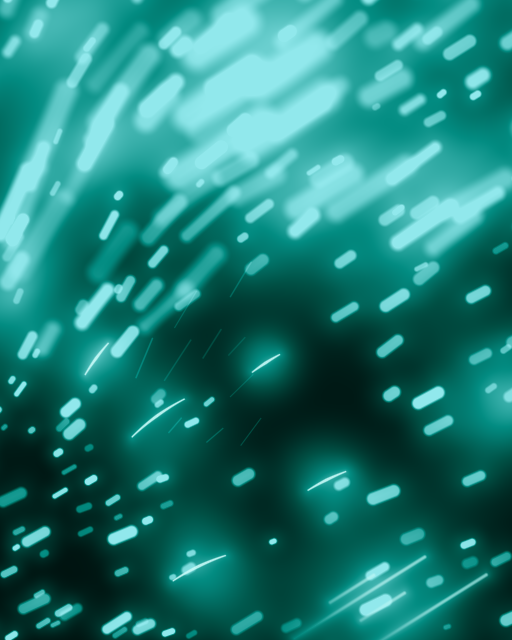
Reproduce this background procedurally as a Shadertoy shader.

```glsl
// Teal bokeh light streaks sweeping over a dark, glowing haze.

const vec3 DEEP = vec3(0.0, 0.035, 0.028);
const vec3 SEA = vec3(0.0, 0.315, 0.27);
const vec3 TEAL = vec3(0.01, 0.55, 0.51);
const vec3 CYAN = vec3(0.57, 0.91, 0.925);
const vec3 CORE = vec3(0.78, 0.98, 0.97);
const float SEA_LEVEL = 0.33, TEAL_LEVEL = 0.58, CYAN_LEVEL = 0.92;
const float AMBIENT = 0.045;
const float UPPER_HAZE = 0.33;
const float HALO_GAIN = 0.28;
const int LARGE = 0, MEDIUM = 1, SMALL = 2, FILAMENT = 3;

// Haze sources: centre, radius, strength. Those from FIRST_SPARK on hold a thin spark.
const int GLOW_COUNT = 11;
const int FIRST_SPARK = 6;
const vec4 GLOWS[GLOW_COUNT] = vec4[GLOW_COUNT](
    vec4(0.38, 0.86, 0.20, 0.58), vec4(0.09, 0.87, 0.16, 0.42),
    vec4(0.02, 0.52, 0.13, 0.60), vec4(0.61, 0.72, 0.19, 0.52),
    vec4(0.79, 0.40, 0.12, 0.58), vec4(0.60, 0.06, 0.14, 0.50),
    vec4(0.31, 0.115, 0.09, 0.60), vec4(0.51, 0.25, 0.065, 0.52),
    vec4(0.415, 0.433, 0.05, 0.55), vec4(0.245, 0.35, 0.10, 0.42),
    vec4(0.15, 0.44, 0.06, 0.45));

vec3 hash3(vec2 p) {
    vec3 q = fract(p.xyx * vec3(0.1031, 0.1030, 0.0973));
    q += dot(q, q.yxz + 33.33);
    return fract((q.xxy + q.yzz) * q.zyx);
}

float gradientNoise(vec2 p) {
    vec2 i = floor(p), f = fract(p), u = f * f * (3.0 - 2.0 * f);
    vec4 n;
    for (int k = 0; k < 4; k++) {
        vec2 corner = vec2(k & 1, k >> 1);
        float a = 6.2832 * hash3(i + corner + 50.0).x;
        n[k] = dot(vec2(cos(a), sin(a)), f - corner);
    }
    return mix(mix(n.x, n.y, u.x), mix(n.z, n.w, u.x), u.y);
}

vec2 rotate(vec2 p, float a) {
    return vec2(cos(a) * p.x + sin(a) * p.y, cos(a) * p.y - sin(a) * p.x);
}

float screen(float a, float b) { return a + (1.0 - a) * b; }

// Distance to a segment along x.
float segment(vec2 q, float halfLength) {
    return length(vec2(max(abs(q.x) - halfLength, 0.0), q.y));
}

float disc(float d, float radius, float soft) {
    soft = max(soft, 0.7 / iResolution.y);
    return 1.0 - smoothstep(radius - soft, radius + soft, d);
}

// Streak direction: steep at left, shallow at right and below.
float flowAngle(vec2 c) {
    float upperAngle = mix(1.12, 0.6, smoothstep(0.05, 0.42, c.x));
    return mix(0.45, upperAngle, smoothstep(0.2, 0.52, c.y));
}

// Chance that a streak of the given kind exists at c.
float coverage(vec2 c, int kind) {
    float left = 1.0 - smoothstep(0.08, 0.4, c.x);
    vec2 h = c - vec2(0.46, 0.34);
    float hole = exp(-dot(h, h) / 0.022);
    if (kind == LARGE) return 0.85 * smoothstep(0.48, 0.68, c.y + 0.2 * left);
    if (kind == MEDIUM) return (0.4 + 0.2 * smoothstep(0.5, 0.7, c.x)) * (1.0 - 0.8 * hole);
    if (kind == SMALL) return 0.06 + 0.5 * left * (1.0 - smoothstep(0.38, 0.5, c.y));
    vec2 f = c - vec2(0.29, 0.42);
    return 0.8 * exp(-dot(f, f) / 0.014);
}

// Jittered grid of capsules; size holds the largest half length and radius.
float streaks(vec2 p, float cell, vec2 size, float soft, float gain, int kind, float seed) {
    float light = 0.0, reach = 1.15 * cell - size.x;
    float tilt = kind == FILAMENT ? 0.3 : 0.0;
    for (int j = -1; j <= 1; j++)
    for (int i = -1; i <= 1; i++) {
        vec2 id = floor(p / cell) + vec2(i, j);
        vec3 a = hash3(id + seed), b = hash3(id + seed + 71.7);
        vec2 c = (id + 0.15 + 0.7 * a.xy) * cell;
        if (a.z > coverage(c, kind)) continue;
        vec2 q = rotate(p - c, flowAngle(c) + tilt + 0.26 * (b.z - 0.5));
        float d = segment(q, size.x * mix(0.12, 1.0, b.x));
        float radius = size.y * mix(0.6, 1.0, b.y);
        float halo = max(0.0, 1.0 - d / reach);
        float power = gain * mix(0.42, 1.0, fract(b.x * 7.3 + b.z));
        light = screen(light, power * disc(d, radius, soft));
        light = screen(light, power * HALO_GAIN * halo * halo * min(1.0, radius / 0.006));
    }
    return light;
}

void mainImage(out vec4 fragColor, in vec2 fragCoord) {
    vec2 p = fragCoord / iResolution.y;

    // Haze and thin sparks
    float level = AMBIENT + UPPER_HAZE * smoothstep(0.42, 0.8, p.y);
    float spark = 0.0;
    for (int i = 0; i < GLOW_COUNT; i++) {
        vec4 g = GLOWS[i];
        vec2 v = p - g.xy;
        level = screen(level, g.w * exp(-dot(v, v) / (g.z * g.z)));
        if (i < FIRST_SPARK) continue;
        vec2 q = rotate(v, flowAngle(g.xy));
        q.y += 1.5 * q.x * q.x;
        float along = abs(q.x) / (0.5 * g.z), d = segment(q, 0.5 * g.z);
        spark += disc(d, 0.0022 - 0.0012 * min(along, 1.0), 0.0015);
        level = screen(level, 0.4 * exp(-d / 0.012));
    }
    level *= 1.0 + 0.6 * gradientNoise(rotate(p, 0.65) * vec2(3.5, 7.0));

    // Parallel rays at the lower right
    for (int i = 0; i < 4; i++) {
        float k = float(i);
        vec2 q = rotate(p - vec2(0.55 + 0.012 * k * k, 0.08 - 0.014 * k), 0.56);
        float d = segment(q, 0.04 + 0.08 * mod(k, 2.0));
        spark += 0.6 * smoothstep(-0.12, 0.06, q.x) * disc(d, 0.0024, 0.002);
        level = screen(level, 0.4 * exp(-d / 0.012));
    }

    // Broad overlapping lights at the top
    for (int i = 0; i < 5; i++) {
        float k = float(i);
        vec2 q = rotate(p - vec2(0.345 + 0.105 * mod(k, 2.0), 0.94 - 0.043 * k), 0.6);
        float d = segment(q, 0.045 + 0.008 * k);
        level = screen(level, 0.6 * disc(d, 0.024, 0.014) + 0.12 * exp(-d / 0.03));
    }

    // Streak layers, from blurred to fine
    level = screen(level, streaks(p, 0.11, vec2(0.065, 0.018), 0.010, 0.60, LARGE, 13.0));
    level = screen(level, streaks(p, 0.10, vec2(0.055, 0.013), 0.006, 0.90, LARGE, 137.0));
    level = screen(level, streaks(p, 0.07, vec2(0.022, 0.010), 0.003, 0.90, MEDIUM, 211.0));
    level = screen(level, streaks(p, 0.04, vec2(0.010, 0.006), 0.002, 0.95, SMALL, 307.0));
    level = screen(level, streaks(p, 0.06, vec2(0.04, 0.0013), 0.001, 0.35, FILAMENT, 401.0));

    // Light level to colour
    vec3 color = mix(DEEP, SEA, min(level / SEA_LEVEL, 1.0));
    color = mix(color, TEAL, clamp((level - SEA_LEVEL) / (TEAL_LEVEL - SEA_LEVEL), 0.0, 1.0));
    color = mix(color, CYAN, clamp((level - TEAL_LEVEL) / (CYAN_LEVEL - TEAL_LEVEL), 0.0, 1.0));
    color = mix(color, CORE, clamp(spark, 0.0, 0.9));
    fragColor = vec4(color, 1.0);
}
```
